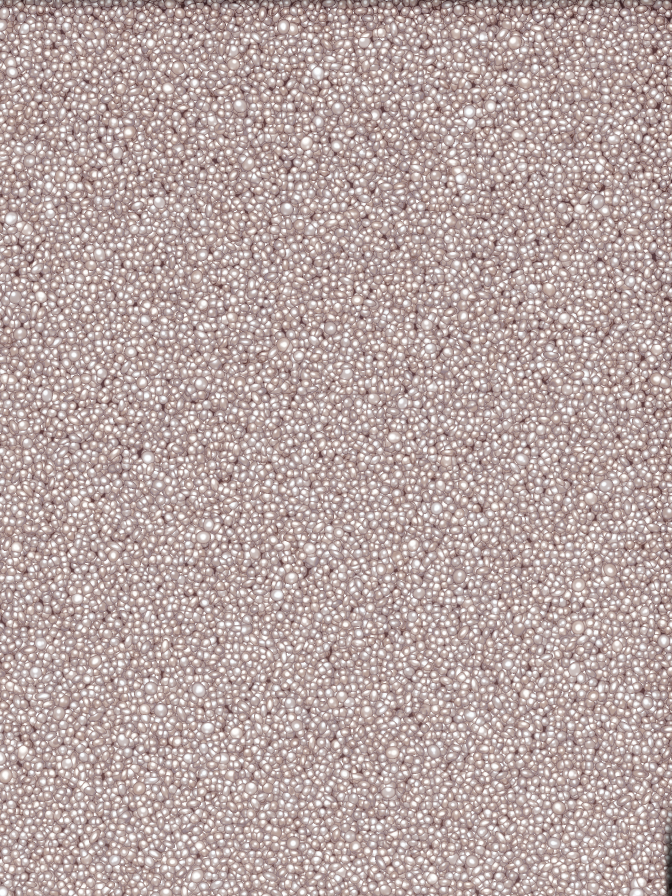
Give the GLSL for this texture, as a WebGL 2 fragment shader.

```glsl
#version 300 es
precision highp float;
// A heap of tiny rose-silver metal beads under hard light.
// Each cell holds an upper and a lower jittered ellipsoid; the highest surface
// wins, so beads overlap. Tone comes from its coordinates through a ramp.

#define ROWS 114.0        // cells along the canvas height
#define JITTER 0.70       // displacement of a bead inside its cell
#define RADIUS 0.60       // typical bead radius, in cells
#define PILE 0.50         // random height differences between beads
#define LOWER 0.50        // depth of the lower layer
#define LONG_SHARE 0.10   // share of elongated beads
#define BIG_SHARE 0.025   // share of large pale beads
#define BODY_TONE 0.57
#define GLINT 0.72
#define DARK_ARC 0.36
#define CREVICE 0.05      // tone between the beads
#define SAMPLES 2         // subsamples per axis

uniform vec2 u_resolution;
out vec4 fragColor;

// Integer hash: three random values in 0..1 for a cell.
vec3 hash3(ivec2 cell, int seed) {
  uvec3 v = uvec3(ivec3(cell, seed)) * 1664525u + 1013904223u;
  v.x += v.y * v.z; v.y += v.z * v.x; v.z += v.x * v.y;
  v ^= v >> 16u;
  v.x += v.y * v.z; v.y += v.z * v.x; v.z += v.x * v.y;
  return vec3(v >> 8u) / 16777216.0;
}

// Dark crevice to white glint.
vec3 metalRamp(float t) {
  vec3 c = mix(vec3(0.24, 0.14, 0.15), vec3(0.36, 0.24, 0.25), smoothstep(-0.12, 0.04, t));
  c = mix(c, vec3(0.54, 0.42, 0.40), smoothstep(0.04, 0.15, t));
  c = mix(c, vec3(0.61, 0.53, 0.55), smoothstep(0.15, 0.29, t));
  c = mix(c, vec3(0.71, 0.62, 0.59), smoothstep(0.29, 0.48, t));
  c = mix(c, vec3(0.80, 0.75, 0.74), smoothstep(0.48, 0.72, t));
  c = mix(c, vec3(0.94, 0.93, 0.93), smoothstep(0.72, 0.92, t));
  return mix(c, vec3(1.0), smoothstep(0.92, 1.12, t));
}

// Colour of the bead heap at p, in cell units.
vec3 beads(vec2 p, float toneShift) {
  ivec2 base = ivec2(floor(p));
  float top = -9.0, second = -9.0, rim = 1.0, big = 0.0, depth = 0.0;
  vec2 local = vec2(0.0), axis = vec2(1.0, 0.0);
  vec3 look = vec3(0.5);
  ivec2 owner = base;
  for (int layer = 0; layer < 2; layer++)
  for (int j = -2; j <= 2; j++)
  for (int i = -2; i <= 2; i++) {
    ivec2 id = base + ivec2(i, j);
    vec3 place = hash3(id, 1 + 4 * layer), form = hash3(id, 2 + 4 * layer);
    vec2 center = vec2(id) + vec2(0.25 + 0.5 * float((id.y + layer) & 1), 0.5)
                + 0.5 * vec2(0.0, layer) + JITTER * (place.xy - 0.5);
    float angle = 6.2832 * place.z;
    vec2 dir = vec2(cos(angle), sin(angle));
    float isBig = step(1.0 - BIG_SHARE, form.z);
    float isLong = step(form.z, LONG_SHARE);
    float r = RADIUS * (0.82 + 0.34 * form.x) * (1.0 + 0.35 * isBig);
    float stretch = 1.0 + 0.14 * form.y + isLong * (0.25 + 0.3 * form.y);
    vec2 d = p - center;
    vec2 q = vec2(dot(d, dir) / stretch, dot(d, vec2(-dir.y, dir.x)) * sqrt(stretch)) / r;
    float k = length(q);
    // Dome inside the bead, a steep drop outside it.
    float height = k < 1.0 ? r * sqrt(1.0 - k * k) : -1.5 - 4.0 * (k - 1.0);
    height += PILE * fract(place.x * 37.0 + form.y) - LOWER * float(layer)
            + 0.3 * (isBig + isLong);
    if (height > top) {
      second = top; top = height;
      rim = k; local = q; axis = dir; owner = id; big = isBig; depth = float(layer);
    } else second = max(second, height);
  }

  // Soft dark outline, and contact shade where two beads meet.
  float solid = smoothstep(1.10, 0.68, rim)
              * mix(0.45, 1.0, smoothstep(0.0, 0.16, top - second));

  // Mirror-like reflections, stretched along each bead's axis.
  look = hash3(owner, 3 + 4 * int(depth));
  vec3 tilt = hash3(owner, 4 + 4 * int(depth));
  vec2 lightPos = vec2(-0.05, 0.2) + 0.55 * (tilt.xy - 0.5);
  vec2 light = vec2(dot(lightPos, axis), dot(lightPos, vec2(-axis.y, axis.x)));
  vec2 toLight = local - light;
  float glint = exp(-dot(toLight, toLight) / (0.06 + 0.10 * look.x));
  float arc = length(local + 0.5 * light) - 0.58;
  float side = smoothstep(0.15, -0.45, dot(local, normalize(light + 0.001)));
  float darkArc = exp(-arc * arc / 0.025) * side * (0.4 + 0.6 * look.y);
  vec2 bounce = local + 1.6 * light + vec2(0.25, -0.1) * (tilt.z - 0.5);
  float fill = exp(-dot(bounce, bounce) / 0.05);

  float body = BODY_TONE + 0.20 * (look.z - 0.5) + 0.10 * big - 0.12 * depth;
  float tone = body + GLINT * glint - DARK_ARC * darkArc * (1.0 - 0.6 * big) + 0.25 * fill;
  tone = mix(CREVICE, tone, solid) + toneShift;
  vec3 tint = vec3(0.012, 0.0, -0.012) * (look.y - 0.5) * 2.0;
  return metalRamp(tone) + tint;
}

void main() {
  vec2 uv = gl_FragCoord.xy / u_resolution;
  // Broad light: browner above, paler below, dim at the rims.
  float toneShift = mix(0.03, -0.03, uv.y)
                  - 0.12 * smoothstep(0.96, 1.0, uv.y)
                  - 0.06 * smoothstep(0.94, 1.0, uv.x);
  vec3 sum = vec3(0.0);
  for (int y = 0; y < SAMPLES; y++)
  for (int x = 0; x < SAMPLES; x++) {
    vec2 offset = (vec2(x, y) + 0.5) / float(SAMPLES) - 0.5;
    sum += beads((gl_FragCoord.xy + offset) / u_resolution.y * ROWS, toneShift);
  }
  vec3 color = sum / float(SAMPLES * SAMPLES);

  // Shadowed lower right border and thin top border.
  float corner = smoothstep(0.985, 0.998, uv.x) * smoothstep(0.12, 0.03, uv.y);
  color *= 1.0 - 0.7 * corner - 0.2 * smoothstep(0.988, 1.0, uv.y) * (1.0 - corner);
  fragColor = vec4(clamp(color, 0.0, 1.0), 1.0);
}
```
